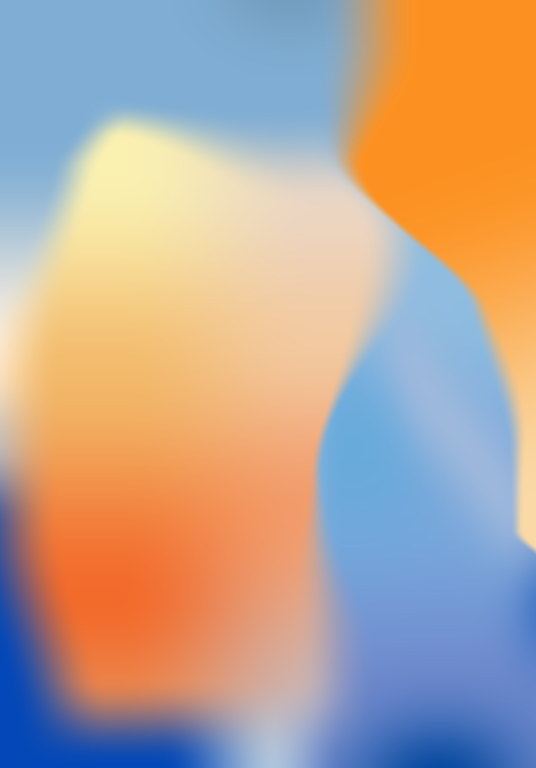
Write a WebGL 1 fragment shader that draws this background.

```glsl
precision highp float;
// Soft gradient backdrop: a glowing warm column and an orange corner over blue haze.

uniform vec2 u_resolution;

#define SKY      vec3(0.50, 0.68, 0.83)
#define CREAM    vec3(0.99, 0.94, 0.87)
#define PALE     vec3(0.69, 0.77, 0.86)
#define DEEP     vec3(0.01, 0.28, 0.72)
#define AZURE    vec3(0.40, 0.67, 0.86)
#define LAVENDER vec3(0.64, 0.73, 0.86)
#define LEMON    vec3(0.98, 0.94, 0.69)
#define EMBER    vec3(0.95, 0.42, 0.17)
#define BLUSH    vec3(0.92, 0.84, 0.77)
#define ORANGE   vec3(0.99, 0.57, 0.13)
#define PEACH    vec3(0.98, 0.85, 0.65)

// Falls from 1 to 0 as x goes from a to b.
float fall(float a, float b, float x) {
  return 1.0 - smoothstep(a, b, x);
}

// Soft step of half-width w around zero.
float soft(float d, float w) {
  return smoothstep(-w, w, d);
}

// Elliptical glow.
float glow(vec2 p, vec2 center, vec2 radius) {
  vec2 q = (p - center) / radius;
  return exp(-dot(q, q));
}

// Haze on the left and along the top.
vec3 leftHaze(vec2 p) {
  vec3 base = mix(DEEP, PALE, smoothstep(0.30, 0.52, p.x));
  vec3 c = mix(base, PALE, smoothstep(0.31, 0.43, p.y));
  c = mix(c, CREAM, smoothstep(0.41, 0.52, p.y));
  c = mix(c, SKY, smoothstep(0.53, 0.82, p.y));
  return mix(c, vec3(0.43, 0.58, 0.70), 0.7 * glow(p, vec2(0.54, 1.02), vec2(0.13, 0.07)));
}

// Blue field to the right of the column.
vec3 rightField(vec2 p) {
  vec3 c = mix(vec3(0.44, 0.54, 0.80), vec3(0.47, 0.65, 0.86), smoothstep(0.08, 0.33, p.y));
  c = mix(c, vec3(0.56, 0.74, 0.88), smoothstep(0.35, 0.62, p.y));
  c = mix(c, AZURE, 0.9 * glow(p, vec2(0.66, 0.42), vec2(0.15, 0.12)));
  float band = (p.y - 0.55 + 0.95 * (p.x - 0.73)) / 0.09;
  c = mix(c, LAVENDER, 0.85 * exp(-band * band) * smoothstep(0.64, 0.80, p.x));
  c = mix(c, vec3(0.14, 0.38, 0.74), 0.75 * glow(p, vec2(1.03, 0.21), vec2(0.07, 0.08)));
  return mix(c, vec3(0.01, 0.28, 0.62), glow(p, vec2(0.82, -0.02), vec2(0.16, 0.085)));
}

// Column colour: a lemon to ember ramp on the left, blush to peach on the right.
vec3 columnColor(vec2 p) {
  vec3 hot = mix(EMBER, vec3(0.95, 0.72, 0.41), smoothstep(0.22, 0.52, p.y));
  hot = mix(hot, LEMON, smoothstep(0.48, 0.78, p.y));
  hot = mix(hot, vec3(0.92, 0.54, 0.32), fall(0.06, 0.22, p.y));
  vec3 mild = mix(vec3(0.77, 0.72, 0.74), vec3(0.95, 0.61, 0.42), smoothstep(0.02, 0.34, p.y));
  mild = mix(mild, vec3(0.95, 0.79, 0.63), smoothstep(0.33, 0.57, p.y));
  mild = mix(mild, BLUSH, smoothstep(0.54, 0.76, p.y));
  return mix(hot, mild, smoothstep(0.22, 0.59, p.x));
}

// Column coverage from four edges, each with its own softness.
float columnMask(vec2 p) {
  float left = 0.025 + 0.13 * smoothstep(0.48, 0.86, p.y)
             + 0.05 * smoothstep(0.78, 0.86, p.y) + 0.09 * fall(0.05, 0.32, p.y);
  float leftBlur = 0.045 + 0.045 * fall(0.45, 0.75, p.y);

  float right = 0.62 - 0.03 * smoothstep(0.15, 0.32, p.y)
              + 0.15 * smoothstep(0.38, 0.69, p.y) - 0.10 * smoothstep(0.69, 0.82, p.y);
  float rightBlur = 0.012 + 0.055 * smoothstep(0.45, 0.66, p.y) + 0.07 * fall(0.15, 0.40, p.y);

  float top = 0.845 - 0.05 * smoothstep(0.20, 0.55, p.x);
  float topBlur = 0.025 + 0.045 * smoothstep(0.22, 0.60, p.x);

  return soft(p.x - left, leftBlur) * soft(right - p.x, rightBlur)
       * soft(top - p.y, topBlur) * smoothstep(0.0, 0.12, p.y);
}

// Orange corner: blurred at the top, crisp where it curves to the right.
float cornerMask(vec2 p) {
  float edge = 0.645 + 0.22 * fall(0.60, 0.80, p.y) + 0.10 * fall(0.42, 0.70, p.y)
             + 0.06 * fall(0.26, 0.31, p.y) + 0.045 * smoothstep(0.78, 0.95, p.y);
  float bend = (p.y - 0.52) / 0.10;
  float blur = 0.012 + 0.085 * smoothstep(0.72, 0.93, p.y) + 0.015 * exp(-bend * bend);
  return soft(p.x - edge, blur);
}

void main() {
  vec2 p = gl_FragCoord.xy / u_resolution;

  // Cool backdrop
  float rightSide = smoothstep(0.50, 0.64, p.x) * fall(0.68, 0.85, p.y);
  vec3 color = mix(leftHaze(p), rightField(p), rightSide);

  // Warm column
  color = mix(color, columnColor(p), columnMask(p));

  // Orange corner, paling downwards
  float height = p.y - 0.25 * (p.x - 0.75);
  vec3 corner = mix(PEACH, ORANGE, smoothstep(0.28, 0.76, height));
  color = mix(color, corner, cornerMask(p));

  gl_FragColor = vec4(color, 1.0);
}
```
